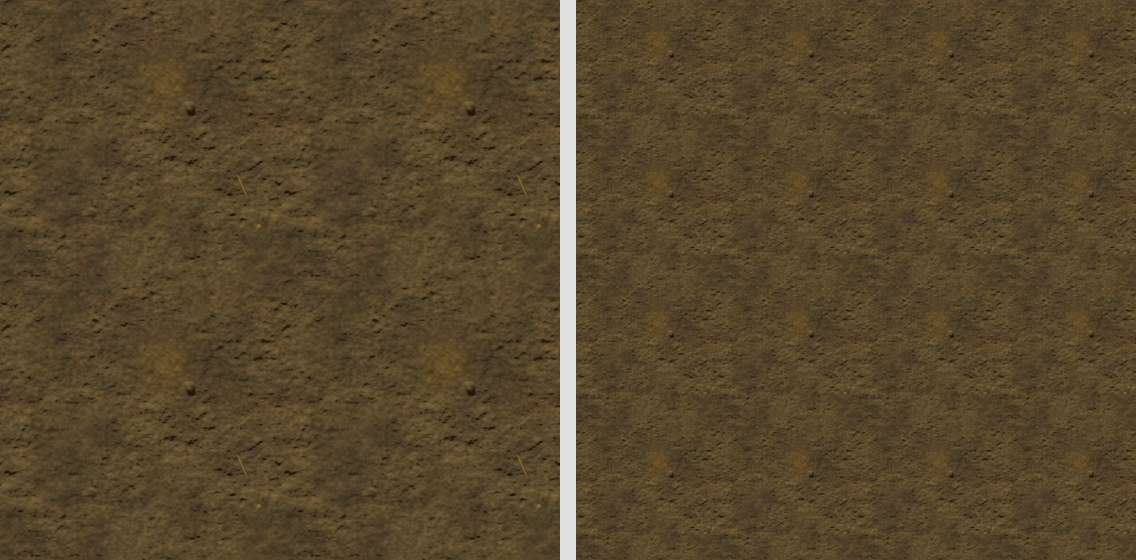
Left, the tile; right, the same tile 2 across and 2 down.
Give the GLSL for this texture, as a three.js fragment shader.

```glsl
// Damp brown soil with crumbly clods, ochre stains, pebbles and straw, two by two tiles.
varying vec2 vUv;

const float REPEATS = 2.0;
const vec3 EARTH = vec3(0.358, 0.294, 0.174);
const vec3 UMBER = vec3(0.304, 0.246, 0.160);
const vec3 OCHRE = vec3(0.430, 0.325, 0.150);
const vec3 RUST = vec3(0.395, 0.275, 0.150);
const vec3 PIT = vec3(0.125, 0.072, 0.015);
const vec3 STONE = vec3(0.420, 0.350, 0.210);
const vec3 STRAW = vec3(0.620, 0.450, 0.180);
const vec2 TO_LIGHT = vec2(-0.0025, 0.0065);

float hash(vec2 p) {
  vec3 q = fract(vec3(p.xyx) * vec3(0.1031, 0.1030, 0.0973));
  q += dot(q, q.yzx + 33.33);
  return fract((q.x + q.y) * q.z);
}

// Value noise that wraps once per tile
float noise(vec2 p, vec2 period) {
  vec2 g = p * period;
  vec2 i = floor(g);
  vec2 f = g - i;
  f = f * f * (3.0 - 2.0 * f);
  vec2 a = mod(i, period);
  vec2 b = mod(i + 1.0, period);
  vec2 seed = period * 1.7;
  return mix(mix(hash(a + seed), hash(vec2(b.x, a.y) + seed), f.x),
             mix(hash(vec2(a.x, b.y) + seed), hash(b + seed), f.x), f.y);
}

float fbm(vec2 p, vec2 period) {
  float sum = 0.0;
  float amp = 0.5;
  for (int k = 0; k < 4; k++) {
    sum += amp * noise(p, period);
    period *= 2.0;
    amp *= 0.5;
  }
  return sum / 0.9375;
}

// Shortest offset from a centre on the wrapped tile
vec2 offset(vec2 p, vec2 centre) {
  return fract(p - centre + 0.5) - 0.5;
}

float blob(vec2 p, vec2 centre, vec2 radius) {
  vec2 d = offset(p, centre) / radius;
  return exp(-dot(d, d));
}

float disc(vec2 p, vec2 centre, vec2 radius) {
  return 1.0 - smoothstep(0.55, 1.2, length(offset(p, centre) / radius));
}

float stroke(vec2 p, vec2 start, vec2 along, float width) {
  vec2 d = offset(p, start);
  float t = clamp(dot(d, along) / dot(along, along), 0.0, 1.0);
  return 1.0 - smoothstep(0.3 * width, 1.5 * width, length(d - along * t));
}

// Clods: a coarse and a fine layer
float relief(vec2 p) {
  return 0.7 * fbm(p, vec2(19.0, 27.0)) + 0.5 * fbm(p, vec2(37.0, 53.0));
}

// A lit stone with a shadow under it
vec3 pebble(vec3 soil, vec2 p, vec2 centre, vec2 radius, float shadow) {
  vec2 q = p + 0.012 * (vec2(noise(p, vec2(61.0)), noise(p, vec2(71.0))) - 0.5);
  vec2 d = offset(q, centre) / radius;
  float shade = 0.9 + 0.2 * d.y - 0.1 * d.x + 0.5 * (noise(p, vec2(90.0)) - 0.5);
  soil = mix(soil, PIT, shadow * disc(q, centre - radius * vec2(-0.2, 0.8), radius * vec2(0.9, 0.8)));
  return mix(soil, STONE * shade, 0.8 * disc(q, centre, radius));
}

void main() {
  vec2 p = fract(vUv * REPEATS);
  vec2 warp = vec2(fbm(p, vec2(7.0)), fbm(p, vec2(9.0))) - 0.5;
  vec2 w = p + 0.10 * warp;

  // Broad stains
  float broad = 0.6 * fbm(w, vec2(4.0, 5.0)) + 0.4 * fbm(w + 0.21, vec2(9.0, 11.0));
  vec3 soil = mix(UMBER, EARTH, smoothstep(0.34, 0.62, broad));
  soil = mix(soil, UMBER, 0.5 * blob(w, vec2(0.36, 0.68), vec2(0.11, 0.15)));
  soil = mix(soil, OCHRE, 0.6 * blob(w, vec2(0.58, 0.70), vec2(0.08, 0.10)));
  soil = mix(soil, RUST, 0.30 * blob(w, vec2(0.96, 0.57), vec2(0.13, 0.06)));
  soil = mix(soil, RUST, 0.3 * smoothstep(0.60, 0.78, fbm(w, vec2(17.0, 19.0))));
  soil *= 1.0 + 0.30 * (fbm(p, vec2(15.0, 19.0)) - 0.5);

  // Crumbly areas among smooth ones
  float rough = fbm(w + 0.37, vec2(6.0, 7.0));
  rough += 0.28 * blob(w, vec2(0.52, 0.89), vec2(0.17, 0.08));
  rough += 0.18 * blob(w, vec2(0.75, 0.42), vec2(0.18, 0.16));
  rough += 0.20 * blob(w, vec2(0.03, 0.30), vec2(0.10, 0.12));
  rough += 0.14 * blob(w, vec2(0.15, 0.58), vec2(0.18, 0.14));
  rough -= 0.22 * blob(w, vec2(0.57, 0.69), vec2(0.10, 0.12));
  rough -= 0.12 * blob(w, vec2(0.25, 0.22), vec2(0.18, 0.18));
  rough = smoothstep(0.34, 0.66, rough);

  // Slope light, dark undersides and grain
  vec2 c = p + 0.022 * warp;
  float slope = relief(c) - relief(c + TO_LIGHT);
  float grain = noise(p, vec2(131.0)) + noise(p, vec2(79.0, 97.0)) - 1.0;
  soil *= 1.0 + clamp(slope, -0.3, 0.25) * (0.65 + 0.60 * rough) + 0.19 * grain;
  soil = mix(soil, PIT, 0.85 * (0.15 + 0.85 * rough) * smoothstep(0.085, 0.20, -slope - 0.02 * grain));

  // Pale grit
  float grit = smoothstep(0.92, 1.0, noise(p + 0.5, vec2(101.0, 97.0)));
  soil = mix(soil, STONE, 0.5 * grit);

  // Pebbles, straw and yellow crumbs
  soil = pebble(soil, p, vec2(0.677, 0.624), vec2(0.021, 0.022), 0.95);
  soil = pebble(soil, p, vec2(0.318, 0.245), vec2(0.030, 0.016), 0.5);
  soil = mix(soil, STRAW, 0.65 * stroke(p, vec2(0.849, 0.373), vec2(0.030, -0.068), 0.0028));
  soil = mix(soil, STRAW, 0.3 * stroke(p, vec2(0.932, 0.245), vec2(-0.004, -0.035), 0.002));
  soil = mix(soil, STRAW, 0.7 * disc(p, vec2(0.925, 0.193), vec2(0.009, 0.007)));

  gl_FragColor = vec4(soil, 1.0);
}
```
